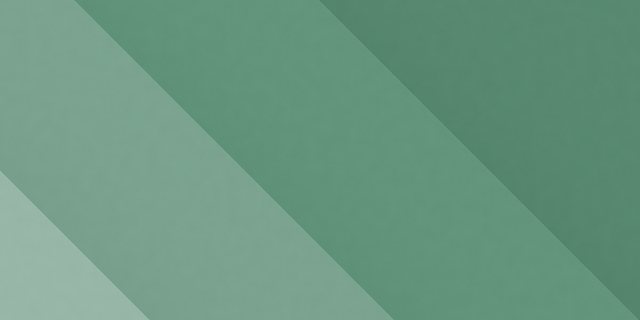
Write a WebGL 1 fragment shader that draws this background.

```glsl
precision highp float;
uniform vec2 u_resolution;

#define PALEST vec3(0.596, 0.714, 0.655)
#define PALE   vec3(0.482, 0.640, 0.562)
#define MEDIUM vec3(0.388, 0.582, 0.488)
#define DEEP   vec3(0.345, 0.540, 0.440)
#define FIRST_EDGE 0.466
#define BAND_WIDTH 0.764
#define SHADE_DEPTH 0.018
#define SHADE_REACH 0.22
#define RIM_LIGHT 0.045
#define RIM_WIDTH 0.0022
#define MOTTLE 0.008

vec2 gradientAt(vec2 cell) {
    float h = fract(sin(dot(cell, vec2(127.1, 311.7))) * 4375.85);
    float angle = 6.2832 * h;
    return vec2(cos(angle), sin(angle));
}

float gradientNoise(vec2 p) {
    vec2 cell = floor(p);
    vec2 f = p - cell;
    vec2 w = f * f * f * (f * (f * 6.0 - 15.0) + 10.0);
    vec2 e = vec2(1.0, 0.0);
    float a = dot(gradientAt(cell), f);
    float b = dot(gradientAt(cell + e.xy), f - e.xy);
    float c = dot(gradientAt(cell + e.yx), f - e.yx);
    float d = dot(gradientAt(cell + e.xx), f - e.xx);
    return mix(mix(a, b, w.x), mix(c, d, w.x), w.y);
}

// Colour of the sheet that starts past the given edge
vec3 sheetColor(float index) {
    return index < 0.5 ? PALE : index < 1.5 ? MEDIUM : DEEP;
}

void main() {
    vec2 p = gl_FragCoord.xy / u_resolution.y;
    float diagonal = p.x + p.y;
    float softness = 0.8 / u_resolution.y;

    // Diagonal sheets, each shaded just beyond the edge of the one above
    vec3 color = PALEST;
    float rim = 0.0;
    for (int i = 0; i < 3; i++) {
        float index = float(i);
        float beyond = diagonal - FIRST_EDGE - index * BAND_WIDTH;
        float shade = SHADE_DEPTH * exp(-max(beyond, 0.0) / SHADE_REACH);
        vec3 sheet = sheetColor(index) - shade;
        color = mix(color, sheet, smoothstep(-softness, softness, beyond));
        rim += exp(-pow(beyond / RIM_WIDTH, 2.0));
    }

    // Thin lit edges and a faint paper grain
    color += RIM_LIGHT * rim;
    float grain = gradientNoise(p * 24.0) + 0.6 * gradientNoise(p * 75.0);
    color += MOTTLE * grain;

    gl_FragColor = vec4(color, 1.0);
}
```
